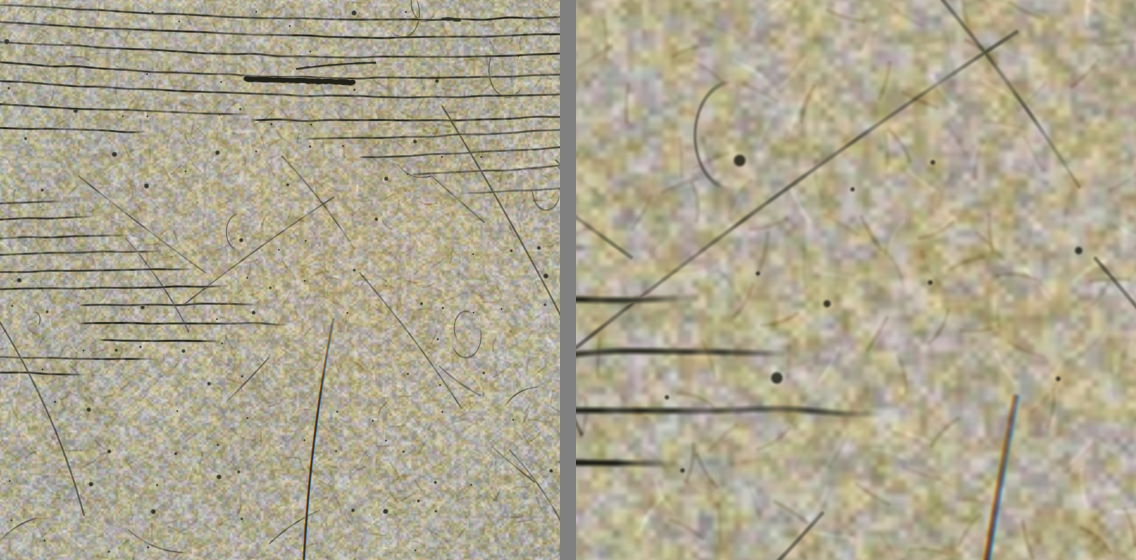
Left: the whole. Right: its middle third, enlarged.
Write a Shadertoy shader that draws this texture.

```glsl
// Aged speckled paper with worn ruled lines, long scratches, fibres and specks.
#define PAPER vec3(0.695, 0.680, 0.608)
#define INK vec3(0.13, 0.13, 0.09)
#define GRAIN 0.30
#define TINT 0.20
#define LINE_WIDTH 0.0034
#define LINE_GAP 0.035
#define FIBRE_CELLS 42.0
#define SPECK_CELLS 17.0
#define SCRATCHES 18
#define HOOKS 8

float hash(vec2 p) {
    return fract(sin(dot(p, vec2(127.1, 311.7))) * 43758.545);
}

vec2 hash2(vec2 p) {
    return vec2(hash(p), hash(p + 17.3));
}

float noise(vec2 p) {
    vec2 i = floor(p), f = fract(p);
    f = f * f * (3.0 - 2.0 * f);
    return mix(mix(hash(i), hash(i + vec2(1, 0)), f.x),
               mix(hash(i + vec2(0, 1)), hash(i + vec2(1, 1)), f.x), f.y);
}

// Soft coverage of a mark with half width w at distance d
float cover(float d, float w) {
    float soft = 0.0010 + 0.5 / iResolution.y;
    return 1.0 - smoothstep(max(w - soft, 0.0), w + soft, d);
}

// Bowed segment from a to b
float stroke(vec2 p, vec2 a, vec2 b, float bend, float w) {
    vec2 d = b - a;
    float t = clamp(dot(p - a, d) / dot(d, d), 0.0, 1.0);
    vec2 bow = normalize(vec2(-d.y, d.x)) * bend * 4.0 * t * (1.0 - t);
    return cover(length(p - a - d * t - bow), w);
}

// Nearly level pen line, broken along its length
float ruled(vec2 p, float y, float x0, float x1, float seed) {
    float wobble = 0.003 * (noise(vec2(p.x * 22.0, seed * 7.0)) - 0.5);
    float body = 1.0 - smoothstep(0.0, LINE_WIDTH, abs(p.y - y - wobble));
    float ends = smoothstep(x0 - 0.004, x0 + 0.012, p.x)
               * (1.0 - smoothstep(x1 - 0.05, x1 + 0.004, p.x));
    float wear = 0.40 + 0.35 * noise(vec2(p.x * 110.0, seed))
               + 0.40 * noise(vec2(p.x * 9.0, seed + 40.0));
    return body * ends * wear;
}

float ruledLines(vec2 p) {
    float ink = 0.0;
    // Upper sheet of lines: sagging, with a gap that widens downwards
    for (int k = 0; k < 10; k++) {
        float i = float(k);
        float y = 0.995 - LINE_GAP * i - 0.028 * sin(2.2 * p.x)
                + 0.005 * (hash(vec2(i, 3.0)) - 0.5)
                + 0.035 * smoothstep(4.0, 7.0, i) * (p.x - 0.5);
        float leftEnd = k < 5 ? 1.2 : 0.45 - 0.18 * (i - 5.0);
        ink = max(ink, ruled(p, y, -0.1, leftEnd, i) * step(i, 6.5));
        if (k > 4) ink = max(ink, ruled(p, y - 0.008, 0.45 + 0.095 * (i - 5.0), 1.2, i + 20.0)
                                  * (1.0 - 0.10 * (i - 5.0)));
    }
    // Lower left block: lengths swell and then shrink
    for (int k = 0; k < 11; k++) {
        float i = float(k);
        float y = 0.638 - 0.0305 * i + (0.04 - 0.006 * i) * p.x
                + 0.006 * (hash(vec2(i, 9.0)) - 0.5);
        float x1 = min(0.12 + 0.058 * i, 0.52 - 0.12 * (i - 7.0));
        float x0 = k > 5 && k < 9 ? 0.13 + 0.05 * hash(vec2(i, 5.0)) : -0.1;
        ink = max(ink, ruled(p, y, x0, x1, i + 50.0));
    }
    return ink;
}

// Faint random scratches and small curled hooks
float wear(vec2 p) {
    float ink = 0.0;
    for (int k = 0; k < SCRATCHES; k++) {
        vec2 id = vec2(float(k), 71.0), r = hash2(id), s = hash2(id + 5.0);
        vec2 a = vec2(r.x, r.y * 0.75);
        float angle = mix(-0.35, -1.1, s.x) + (k % 4 == 0 ? 1.5 : 0.0);
        vec2 b = a + vec2(cos(angle), sin(angle)) * mix(0.06, 0.34, s.y * s.y);
        float broken = 0.20 + 0.45 * noise(p * 60.0 + id);
        ink = max(ink, stroke(p, a, b, 0.02 * (s.x - 0.5), 0.0009) * broken);
    }
    for (int k = 0; k < HOOKS; k++) {
        vec2 id = vec2(float(k), 23.0), q = p - hash2(id);
        float size = mix(0.008, 0.045, hash(id + 3.0));
        float arc = smoothstep(-0.1, 0.5, cos(atan(q.y, q.x) - 6.28 * hash(id + 8.0)));
        ink = max(ink, cover(abs(length(q * vec2(1.3, 0.9)) - size), 0.001) * arc * 0.45);
    }
    // Isolated dark specks
    vec2 g = p * SPECK_CELLS, c = floor(g);
    float size = mix(0.001, 0.0045, pow(hash(c + 4.0), 3.0));
    float speck = cover(length(fract(g) - 0.2 - 0.6 * hash2(c)) / SPECK_CELLS, size);
    return max(ink, speck * step(0.62, hash(c + 9.0)) * 0.85);
}

// Short tangled fibres: signed, dark below zero and light above
float fibres(vec2 p) {
    float sum = 0.0;
    vec2 c = floor(p * FIBRE_CELLS);
    for (int k = 0; k < 9; k++) {
        vec2 id = c + vec2(k % 3 - 1, k / 3 - 1), r = hash2(id);
        float angle = 6.28 * hash(id + 31.0);
        vec2 mid = (id + r) / FIBRE_CELLS, h = 0.011 * vec2(cos(angle), sin(angle));
        sum += stroke(p, mid - h, mid + h, 0.004 * (r.x - 0.5), 0.0012) * (hash(id + 6.0) - 0.6);
    }
    return sum;
}

void mainImage(out vec4 fragColor, in vec2 fragCoord) {
    vec2 p = fragCoord / iResolution.y;

    // Paper: mottled grain, drifting tint and fibres
    float fine = noise(p * 235.0) - 0.5, coarse = noise(p.yx * 115.0 + 30.0) - 0.5;
    float cloud = noise(p * 7.0 + 3.0) - 0.5;
    float warm = exp(-9.0 * dot(p - vec2(0.62, 0.56), p - vec2(0.62, 0.56)));
    vec3 col = PAPER + GRAIN * (0.55 * fine + 0.5 * coarse) + 0.04 * cloud;
    col += TINT * (noise(p * 95.0 + 60.0) - 0.5) * vec3(-0.12, 0.0, 1.0);
    col += TINT * (noise(p * 130.0 + 90.0) - 0.5) * vec3(0.3, -0.15, 0.1);
    col += warm * vec3(0.015, -0.008, -0.035) + 0.19 * fibres(p) * vec3(0.8, 0.95, 1.1);

    // Pen lines and heavy dashes
    float ink = max(ruledLines(p), wear(p));
    float ragged = 0.002 * noise(p * 160.0);
    ink = max(ink, stroke(p, vec2(0.44, 0.859), vec2(0.63, 0.853), 0.0, 0.004 + ragged));
    ink = max(ink, stroke(p, vec2(0.53, 0.877), vec2(0.67, 0.888), 0.002, 0.0005 + ragged) * 0.9);
    ink = max(ink, stroke(p, vec2(0.79, 0.966), vec2(0.82, 0.965), 0.0, 0.002 + ragged) * 0.9);

    // Long scratches; the steep one has a slight colour fringe
    ink = max(ink, stroke(p, vec2(0.79, 0.81), vec2(1.01, 0.42), 0.004, 0.0012) * 0.6);
    ink = max(ink, stroke(p, vec2(-0.01, 0.44), vec2(0.15, 0.08), 0.015, 0.0012) * 0.6);
    vec3 layers = vec3(ink);
    for (int k = 0; k < 3; k++) {
        vec2 q = p + vec2(0.0009 * float(k - 1), 0.0);
        float fade = 0.95 - 0.5 * smoothstep(0.25, 0.43, p.y);
        layers[k] = max(ink, stroke(q, vec2(0.595, 0.43), vec2(0.542, -0.01), -0.008, 0.0018) * fade);
    }
    fragColor = vec4(clamp(mix(col, INK, min(layers, 1.0)), 0.0, 1.0), 1.0);
}
```
